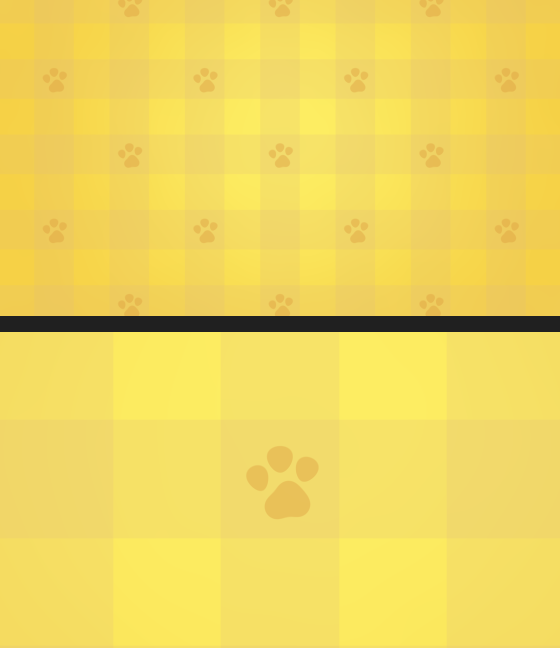
Top: the whole. Bottom: its middle third, enlarged.
Reproduce this pattern procedurally as a Shadertoy shader.

```glsl
// Yellow gingham with a soft central glow and paw prints on alternate crossings.

const float PERIOD = 0.2384;      // band spacing, in canvas heights
const float BAND_WIDTH = 0.525;   // share of one period
const float ROW_OFFSET = 0.0116;  // lift of the middle row, in canvas heights

const vec3 GLOW_YELLOW = vec3(0.990, 0.930, 0.385);
const vec3 EDGE_YELLOW = vec3(0.964, 0.820, 0.275);
const vec3 BAND_TINT   = vec3(0.873, 0.731, 0.497);
const vec3 PAW_TINT    = vec3(0.870, 0.620, 0.240);

float coverage(float dist, float blur) {
    return 1.0 - smoothstep(-blur, blur, dist);
}

float smoothUnion(float a, float b, float k) {
    float h = clamp(0.5 + 0.5 * (b - a) / k, 0.0, 1.0);
    return mix(b, a, h) - k * h * (1.0 - h);
}

float circle(vec2 p, vec2 center, float radius) {
    return length(p - center) - radius;
}

// Egg-shaped toe, narrowing toward the pad.
float toe(vec2 p, vec2 center, vec2 radii, float tilt) {
    float c = cos(tilt), s = sin(tilt);
    vec2 q = mat2(c, -s, s, c) * (p - center);
    q.x /= 1.0 + 0.22 * clamp(q.y / radii.y, -1.0, 1.0);
    return (length(q / radii) - 1.0) * min(radii.x, radii.y);
}

// Three toes over a rounded, slightly leaning pad.
float paw(vec2 p) {
    float pad = circle(p, vec2(-0.012, -0.122), 0.056);
    pad = smoothUnion(pad, circle(p, vec2(0.078, -0.112), 0.056), 0.05);
    pad = smoothUnion(pad, circle(p, vec2(0.038, -0.060), 0.052), 0.05);
    float toes = toe(p, vec2(-0.097, 0.003), vec2(0.047, 0.058), 0.35);
    toes = min(toes, toe(p, vec2(0.000, 0.087), vec2(0.056, 0.059), 0.05));
    toes = min(toes, toe(p, vec2(0.117, 0.042), vec2(0.049, 0.056), -0.35));
    return min(pad, toes);
}

// Gentle uneven dye made of layered sines.
float mottling(vec2 p) {
    float sum = 0.0, gain = 0.5;
    for (int i = 0; i < 3; i++) {
        sum += gain * sin(p.x + 1.7 * sin(p.y)) * sin(p.y + 0.6 * p.x);
        p = mat2(1.5, 1.1, -1.1, 1.5) * p + 2.3;
        gain *= 0.5;
    }
    return sum;
}

vec3 glow(vec2 p) {
    float falloff = smoothstep(0.0, 0.95, length(p - vec2(0.03, 0.07)));
    return mix(GLOW_YELLOW, EDGE_YELLOW, falloff);
}

void mainImage(out vec4 fragColor, in vec2 fragCoord) {
    vec2 p = (fragCoord - 0.5 * iResolution.xy) / iResolution.y;
    vec2 grid = (p - vec2(0.0, ROW_OFFSET)) / PERIOD;
    vec2 cell = floor(grid + 0.5);
    vec2 local = grid - cell;
    float blur = 0.75 / (iResolution.y * PERIOD);

    // Glowing cloth
    vec3 color = glow(p) + 0.005 * mottling(p * 7.0);

    // Translucent bands, deeper where they cross
    color = mix(color, BAND_TINT, 0.2 * coverage(abs(local.x) - 0.5 * BAND_WIDTH, blur));
    color = mix(color, BAND_TINT, 0.2 * coverage(abs(local.y) - 0.5 * BAND_WIDTH, blur));

    // Paws in a checkerboard of crossings
    float hasPaw = 1.0 - mod(cell.x + cell.y, 2.0);
    color = mix(color, PAW_TINT, 0.42 * hasPaw * coverage(paw(local), blur));

    fragColor = vec4(color, 1.0);
}
```
